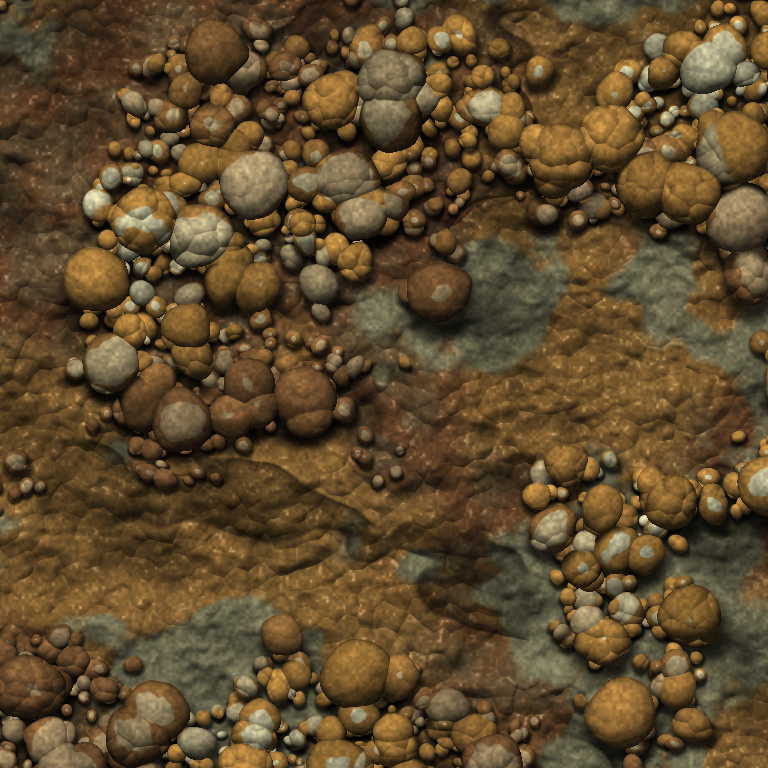
Reproduce this texture procedurally as a WebGL 2 fragment shader.

```glsl
#version 300 es
precision highp float;

// A damp cave wall of brown rock with grey patches and dark ledges, overgrown
// by clusters of ochre, cream-capped mineral nodules. Rock is a noise relief;
// nodules are hashed spheres on four grids, sorted by height and lit from above.

uniform vec2 u_resolution;
out vec4 fragColor;

float hash(vec2 p) {
    vec3 q = fract(p.xyx * 0.1031);
    q += dot(q, q.yzx + 33.33);
    return fract((q.x + q.y) * q.z);
}

vec2 hash2(vec2 p) {
    return vec2(hash(p + 17.3), hash(p + 61.7));
}

float noise(vec2 p) {
    vec2 i = floor(p), f = fract(p);
    f = f * f * f * (f * (f * 6.0 - 15.0) + 10.0);
    return mix(mix(hash(i), hash(i + vec2(1, 0)), f.x),
               mix(hash(i + vec2(0, 1)), hash(i + vec2(1, 1)), f.x), f.y);
}

float fbm(vec2 p) {
    float sum = 0.0, amp = 0.53;
    for (int i = 0; i < 4; i++) {
        sum += amp * noise(p);
        p = mat2(1.6, 1.2, -1.2, 1.6) * p + 9.1;
        amp *= 0.5;
    }
    return sum;
}

// Rounded domes that meet in creases
float domes(vec2 p) {
    vec2 cell = floor(p);
    float nearest = 2.0;
    for (int y = -1; y <= 1; y++)
    for (int x = -1; x <= 1; x++) {
        vec2 id = cell + vec2(x, y);
        vec2 d = id + hash2(id) - p;
        nearest = min(nearest, dot(d, d));
    }
    return 1.0 - nearest;
}

// x: rough rock, y: small lumps
vec2 relief(vec2 p) {
    return vec2(0.065 * fbm(p * vec2(9.0, 11.0)), 0.008 * domes(p * 43.0));
}

void main() {
    float side = min(u_resolution.x, u_resolution.y);
    vec2 p = gl_FragCoord.xy / side;
    float aa = 1.5 / side;
    vec3 light = normalize(vec3(-0.15, 0.55, 0.8));
    vec3 halfway = normalize(light + vec3(0, 0, 1));

    // Irregular outlines come from a warped domain
    vec2 q = p + 0.014 * (vec2(noise(p * 14.0), noise(p * 14.0 + 40.0)) - 0.5)
               + 0.004 * (vec2(noise(p * 42.0), noise(p * 42.0 + 80.0)) - 0.5);

    // Surface slopes
    float eps = 0.0015;
    vec2 h = relief(q);
    vec2 hx = (relief(q + vec2(eps, 0)) - h) / eps;
    vec2 hy = (relief(q + vec2(0, eps)) - h) / eps;
    vec2 roughSlope = vec2(hx.x, hy.x), lumpSlope = vec2(hx.y, hy.y);

    // Rock colour: brown, ochre flows and grey patches
    float grain = noise(p * 230.0) * 0.6 + noise(p * 120.0 + 5.0) * 0.4;
    float blotch = fbm(p * 22.0);
    float grey = smoothstep(0.55, 0.6, fbm(p * 3.6 + 27.0) + 0.14 * (blotch - 0.5));
    vec3 albedo = mix(vec3(0.36, 0.24, 0.145), vec3(0.36, 0.285, 0.19), smoothstep(0.35, 0.65, blotch));
    albedo = mix(albedo, vec3(0.5, 0.37, 0.185), 0.85 * smoothstep(0.47, 0.64, fbm(p * 2.6 + 3.0)));
    albedo = mix(albedo, vec3(0.41, 0.4, 0.3) * (0.75 + 0.5 * blotch), grey);
    vec3 normal = normalize(vec3(-roughSlope - lumpSlope * (1.0 - 0.7 * grey), 1.0));

    // Dark undersides of ledges
    float ledge = fbm(q * vec2(2.2, 3.6) + 51.0) - 0.5;
    float shade = 1.0 - 0.75 * smoothstep(0.0, 0.012, ledge) * exp(-max(ledge, 0.0) * 28.0)
                      * smoothstep(0.4, 0.6, noise(p * 5.0 + 8.0));
    shade *= 0.7 + 0.3 * smoothstep(0.25, 0.55, h.x / 0.065);

    // Nodules, from large to small
    float top = 0.0, wet = 1.0 - 0.8 * grey;
    float scale = 10.5;
    for (int layer = 0; layer < 4; layer++) {
        vec2 cell = floor(q * scale);
        for (int y = -1; y <= 1; y++)
        for (int x = -1; x <= 1; x++) {
            vec2 id = cell + vec2(x, y);
            vec2 seed = id + 131.0 * float(layer + 1);
            vec2 centre = (id + hash2(seed)) / scale;
            float radius = mix(0.27, 0.5, hash(seed + 7.7)) / scale;
            vec2 d = q - centre;
            float dist = length(d);
            if (dist > 1.9 * radius) continue;

            float cluster = 0.64 * noise(centre * 3.7 + 12.0) + 0.36 * noise(centre * 8.0 + 33.0);
            if (hash(seed + 3.1) > smoothstep(0.42, 0.6, cluster)) continue;

            float base = 0.5 * radius + 0.025 * hash(seed + 5.9);
            float dome = sqrt(max(radius * radius - dist * dist, 0.0));
            float shadow = 1.0 - smoothstep(0.75, 1.4, length(d + vec2(-0.08, 0.42) * radius) / radius);
            shade *= 1.0 - 0.72 * shadow * smoothstep(0.0, 0.012, base + 0.6 * radius - top);

            float cover = smoothstep(0.0, aa, radius - dist) * smoothstep(-aa, aa, base + dome - top);
            float kind = hash(seed + 9.4);
            float cap = smoothstep(0.0, 0.1, mix(-0.7, 1.15, kind) - dist / radius + 1.3 * (blotch - 0.5));
            float dull = smoothstep(0.4, 0.7, noise(centre * 3.0 + 70.0) + 0.3 * (kind - 0.5));
            vec3 skin = mix(vec3(0.6, 0.44, 0.21), vec3(0.44, 0.31, 0.18), dull);
            skin = mix(skin, vec3(0.66, 0.64, 0.51), cap * (1.0 - 0.55 * dull));
            skin *= 0.85 + 0.3 * hash(seed + 2.2);

            vec3 bulge = vec3(d, dome) / radius;
            float lumpy = 0.25 + 0.8 * step(0.6, hash(seed + 4.6));
            bulge.xy -= 0.22 * roughSlope + lumpSlope * lumpy;
            normal = mix(normal, normalize(bulge), cover);
            albedo = mix(albedo, skin, cover);
            shade = mix(shade, mix(0.5, 1.0, smoothstep(0.0, 0.6, dome / radius)), cover);
            wet = mix(wet, 0.25, cover);
            top = mix(top, base + dome, cover);
        }
        scale *= 1.55;
    }

    // Lighting, damp glints and fine grain
    normal = normalize(normal);
    float diffuse = max(dot(normal, light), 0.0);
    float glint = pow(max(dot(normal, halfway), 0.0), 45.0) * smoothstep(0.5, 0.8, grain);
    vec3 colour = albedo * (0.26 + 0.88 * diffuse) * shade * (0.8 + 0.4 * grain);
    colour += vec3(0.2, 0.19, 0.17) * glint * wet * shade;
    fragColor = vec4(colour, 1.0);
}
```
